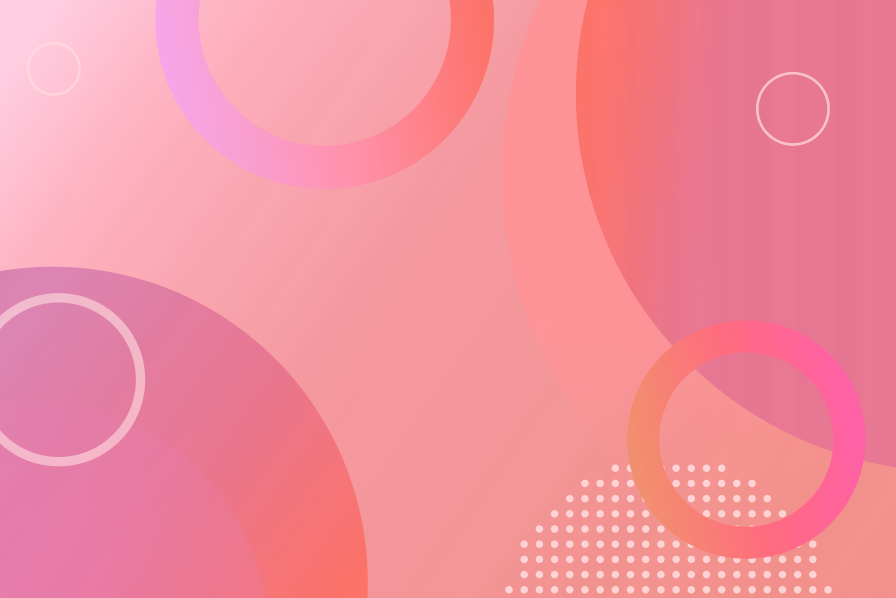
Write a WebGL 1 fragment shader that draws this background.

```glsl
precision highp float;
// Soft pink abstract background: large gradient discs, coloured rings, thin
// pale outlines and a dotted dome, all built from circle distances.
// Lengths are in canvas heights; layered sines add faint brushed streaks.

uniform vec2 u_resolution;

// Circles: centre x, centre y, radius
const vec3 HALO = vec3(1.543, 0.707, 0.703);
const vec3 RIGHT_DISC = vec3(1.596, 0.844, 0.633);
const vec3 LEFT_DISC = vec3(0.088, 0.027, 0.527);
const vec3 INNER_DISC = vec3(0.059, -0.064, 0.390);
const vec3 DOME = vec3(1.117, -0.044, 0.277);
const vec3 TOP_RING = vec3(0.543, 0.967, 0.247);
const vec3 LOW_RING = vec3(1.248, 0.265, 0.1725);
const vec3 LEFT_LINE = vec3(0.098, 0.365, 0.137);
const vec3 SMALL_LINE_A = vec3(0.090, 0.885, 0.043);
const vec3 SMALL_LINE_B = vec3(1.326, 0.818, 0.0596);

// Half widths of the rings
const float TOP_WIDTH = 0.0362;
const float LOW_WIDTH = 0.0268;
const float LEFT_WIDTH = 0.0078;
const float THIN_WIDTH = 0.0022;

// Dotted dome
const vec2 DOT_ORIGIN = vec2(1.029, 0.217);
const float DOT_STEP = 0.0254;
const float DOT_RADIUS = 0.0062;

// Colours
const vec3 BLUSH = vec3(1.00, 0.81, 0.89);
const vec3 PINK = vec3(0.995, 0.69, 0.745);
const vec3 ROSE = vec3(0.957, 0.595, 0.615);
const vec3 PEACH = vec3(0.95, 0.57, 0.55);
const vec3 HALO_PINK = vec3(1.00, 0.575, 0.59);
const vec3 CORAL = vec3(0.99, 0.45, 0.41);
const vec3 BERRY = vec3(0.905, 0.465, 0.575);
const vec3 MAUVE = vec3(0.86, 0.52, 0.70);
const vec3 ORCHID = vec3(0.91, 0.49, 0.70);
const vec3 LILAC = vec3(0.965, 0.65, 0.90);
const vec3 ORANGE = vec3(0.95, 0.56, 0.43);
const vec3 WARM_RED = vec3(1.00, 0.42, 0.50);
const vec3 HOT_PINK = vec3(1.00, 0.38, 0.65);
const vec3 PALE = vec3(1.00, 0.86, 0.87);

float circleDistance(vec2 p, vec3 c) {
  return length(p - c.xy) - c.z;
}

// Antialiased coverage of a signed distance
float cover(float d) {
  return clamp(0.5 - d * u_resolution.y, 0.0, 1.0);
}

float disc(vec2 p, vec3 c) {
  return cover(circleDistance(p, c));
}

float ring(vec2 p, vec3 c, float halfWidth) {
  return cover(abs(circleDistance(p, c)) - halfWidth);
}

// Three-stop gradient with its middle colour at t = 0.5
vec3 ramp(vec3 a, vec3 b, vec3 c, float t) {
  t = clamp(t, 0.0, 1.0) * 2.0;
  return mix(mix(a, b, min(t, 1.0)), c, max(t - 1.0, 0.0));
}

float streaks(float x) {
  return (sin(x * 23.0) + sin(x * 51.0 + 1.3) + 0.6 * sin(x * 117.0 + 2.1)) / 2.6;
}

float dots(vec2 p) {
  vec2 cell = floor((p - DOT_ORIGIN) / DOT_STEP + 0.5);
  vec2 centre = DOT_ORIGIN + cell * DOT_STEP;
  float inside = step(length(centre - DOME.xy), DOME.z);
  return inside * cover(length(p - centre) - DOT_RADIUS);
}

void main() {
  vec2 p = gl_FragCoord.xy / u_resolution.y;
  float diagonal = streaks(dot(p, vec2(0.82, -0.57)));

  // Backdrop, fading from the top left
  float t = dot(vec2(p.x, 1.0 - p.y), vec2(0.8, 0.6));
  vec3 color = mix(BLUSH, PINK, smoothstep(0.0, 0.4, t));
  color = mix(color, ROSE, smoothstep(0.25, 0.9, t));
  color = mix(color, PEACH, smoothstep(0.9, 1.6, t));
  color += 0.006 * diagonal;

  // Halo and large disc on the right
  float haloFade = smoothstep(0.15, 0.55, p.y);
  color = mix(color, HALO_PINK, disc(p, HALO) * haloFade * 0.9);
  float across = (p.x - 0.96 + 0.15 * (0.8 - p.y)) / 0.29;
  vec3 rightTint = mix(CORAL, BERRY, smoothstep(-0.1, 1.0, across));
  rightTint += 0.008 * streaks(p.x * 1.7);
  color = mix(color, rightTint, disc(p, RIGHT_DISC));

  // Large disc at the lower left, with a faint disc inside it
  float slant = dot(p - vec2(0.05, 0.5), vec2(0.78, -0.62)) / 0.72;
  vec3 leftTint = ramp(MAUVE, BERRY, CORAL, slant);
  leftTint = mix(leftTint, ORCHID, 0.55 * smoothstep(0.5, 0.0, length(p)));
  leftTint = mix(leftTint, ORCHID, 0.25 * disc(p, INNER_DISC));
  color = mix(color, leftTint + 0.006 * diagonal, disc(p, LEFT_DISC));

  // Dotted dome below the coloured rings
  color = mix(color, PALE, 0.88 * dots(p));
  vec2 q = (p - TOP_RING.xy) / TOP_RING.z;
  vec3 topTint = ramp(LILAC, vec3(1.0, 0.57, 0.67), CORAL, 0.5 + 0.46 * q.x + 0.08 * q.y);
  color = mix(color, topTint, ring(p, TOP_RING, TOP_WIDTH));
  q = (p - LOW_RING.xy) / LOW_RING.z;
  vec3 lowTint = ramp(ORANGE, WARM_RED, HOT_PINK, 0.5 + 0.45 * q.x + 0.1 * q.y);
  color = mix(color, lowTint, ring(p, LOW_RING, LOW_WIDTH));

  // Pale outlines
  color = mix(color, PALE, 0.62 * ring(p, LEFT_LINE, LEFT_WIDTH));
  float thin = max(ring(p, SMALL_LINE_A, THIN_WIDTH), ring(p, SMALL_LINE_B, THIN_WIDTH));
  color = mix(color, PALE, 0.75 * thin);

  gl_FragColor = vec4(color, 1.0);
}
```
